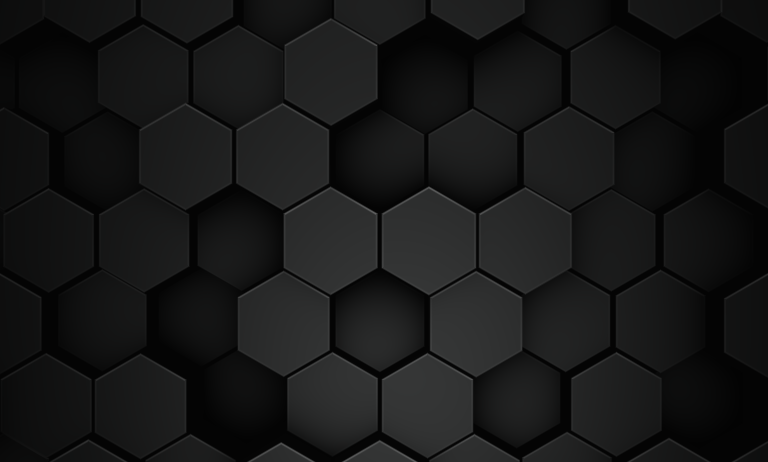
This background is drawn by a Shadertoy shader. Its source:

```glsl
// Dark field of hexagonal pillars at uneven heights, seen from above in soft light.

#define PITCH 0.205            // hexagon width, in canvas heights
#define GAP 0.0046             // half the slit between pillars
#define RIM 0.0034             // width of the lit bevel
#define LAYERS 28.0            // height steps
#define SCALE_LOW 0.94         // perspective scale of the lowest face
#define SCALE_HIGH 1.04        // perspective scale of the highest face
#define ANCHOR vec2(-0.009, 0.157)
#define AMBIENT_GAIN 0.135     // wide glow over the whole field
#define POOL_GAIN 0.085        // brighter pool at the lower middle
#define SHADOW_REACH 0.07
#define FACE_TINT vec3(0.98, 1.0, 1.0)
#define FLOOR_COLOR vec3(0.014)

const vec2 GRID = vec2(1.0, 1.7320508) * PITCH;

float hash(vec2 id) {
    return fract(sin(dot(id, vec2(127.1, 311.7))) * 43758.5453);
}

// Centre of the hexagon that holds w: the nearer of two rectangular grids
vec2 cellCentre(vec2 w) {
    vec2 a = round(w / GRID) * GRID;
    vec2 b = (round(w / GRID - 0.5) + 0.5) * GRID;
    return dot(w - a, w - a) < dot(w - b, w - b) ? a : b;
}

vec2 cellId(vec2 centre) {
    return round(centre / (0.5 * GRID));
}

// Height step of a pillar, 0 to LAYERS - 1; most stand tall, a few are sunk
float cellLevel(vec2 id) {
    return floor(pow(hash(id + 3.0), 0.6) * LAYERS);
}

// Wide glow that fades to the sides, plus a pool at the lower middle
float glow(vec2 p) {
    vec2 pool = p - vec2(0.06, -0.36);
    return AMBIENT_GAIN * exp(-1.5 * p.x * p.x - 0.5 * p.y * p.y)
         + POOL_GAIN * exp(-5.0 * dot(pool, pool));
}

void mainImage(out vec4 fragColor, in vec2 fragCoord) {
    vec2 p = (fragCoord - 0.5 * iResolution.xy) / iResolution.y;
    float px = 1.0 / iResolution.y;
    float light = glow(p);
    vec3 color = FLOOR_COLOR;

    // Stack slices from the floor upward, so higher pillars cover lower ones
    for (float k = 0.0; k < LAYERS; k++) {
        float height = k / (LAYERS - 1.0);
        vec2 w = p / mix(SCALE_LOW, SCALE_HIGH, height) - ANCHOR;
        vec2 centre = cellCentre(w);
        vec2 id = cellId(centre);
        float level = cellLevel(id);
        if (level < k) continue;

        // Nearest side, and shade cast by each taller neighbour
        vec2 local = w - centre;
        vec2 normal = vec2(0.0);
        float edge = 1.0, open = 1.0;
        for (int i = 0; i < 6; i++) {
            float angle = float(i) * 1.0471976;
            vec2 side = vec2(cos(angle), sin(angle));
            float dist = 0.5 * PITCH - GAP - dot(local, side);
            if (dist < edge) { edge = dist; normal = side; }
            if (level == k) {
                float rise = (cellLevel(cellId(centre + side * PITCH)) - k) / LAYERS;
                float reach = 0.010 + SHADOW_REACH * max(rise, 0.0);
                open *= 1.0 - 0.85 * smoothstep(0.05, 0.6, rise) * exp(-max(dist, 0.0) / reach);
            }
        }

        // Walls stay near black; the top slice is the lit face
        vec3 slice = FLOOR_COLOR + 0.04 * light * height;
        if (level == k) {
            float shade = light * open * (0.84 + 0.18 * height);
            slice = FACE_TINT * (shade + 0.008);

            // Bevel catches light on upper sides, unevenly along each one
            float along = dot(local, vec2(-normal.y, normal.x)) / PITCH;
            float fade = 0.6 + 1.0 * along * (hash(id + normal) * 2.0 - 1.0);
            float facing = 0.2 + 0.8 * max(normal.y + 0.2 * abs(normal.x), 0.0);
            float rim = 1.0 - smoothstep(RIM - px, RIM + px, edge);
            slice += rim * facing * fade * height * (0.13 + 0.9 * light) * open;
        }
        color = mix(color, slice, smoothstep(-px, px, edge));
    }
    fragColor = vec4(color, 1.0);
}
```
